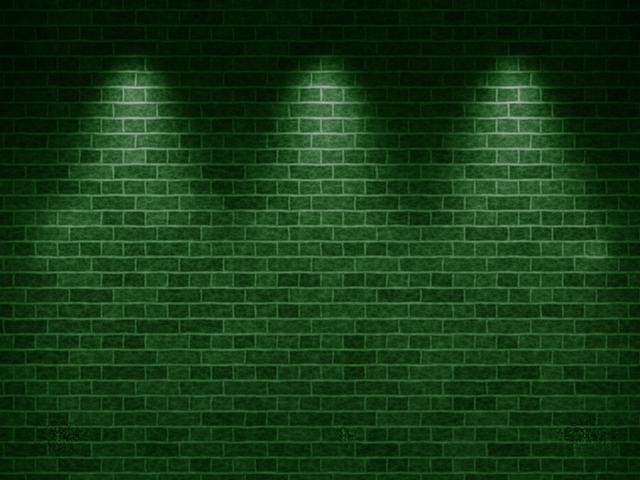
A WebGL 2 fragment shader for this texture:

```glsl
#version 300 es
precision highp float;
// A green brick wall washed by three downward spotlights.
// Alternating stretcher and header courses give bricks and mortar; soft cones,
// ambient falloff and cellular grain set one level that is tinted green.

uniform vec2 u_resolution;
out vec4 outColor;

const float COURSE = 0.03215;       // height of one course
const float STRETCHER = 0.0915;     // length of a long brick
const float FIRST_MORTAR = 0.3425;  // depth of the reference mortar line

float hash(vec2 p) {
  vec3 q = fract(vec3(p.xyx) * vec3(0.1031, 0.1030, 0.0973));
  q += dot(q, q.yzx + 33.33);
  return fract((q.x + q.y) * q.z);
}

// Distance to the nearest scattered cell point
float cellular(vec2 p) {
  vec2 cell = floor(p);
  float nearest = 2.0;
  for (int j = -1; j <= 1; j++)
    for (int i = -1; i <= 1; i++) {
      vec2 c = cell + vec2(i, j);
      vec2 point = c + vec2(hash(c), hash(c + 57.3));
      nearest = min(nearest, distance(p, point));
    }
  return nearest;
}

// Layered sines that bend the joints slightly
vec2 wobble(vec2 p) {
  return 0.0004 * vec2(sin(p.y * 97.0 + p.x * 31.0) + sin(p.y * 151.0),
                       sin(p.x * 43.0 + p.y * 23.0) + sin(p.x * 89.0 + p.y * 60.0));
}

float blob(vec2 p, vec2 center, vec2 size) {
  vec2 q = (p - center) / size;
  return exp(-dot(q, q));
}

// Returns distances to the side and bed joints, then a random tone per brick
vec3 bricks(vec2 p) {
  float v = (p.y - FIRST_MORTAR) / COURSE;
  float row = floor(v);
  bool headerRow = mod(row, 2.0) > 0.5;
  float shifted = mod(row, 4.0) < 0.5 ? 0.602 : 0.557;
  float start = headerRow ? 0.5775 : shifted;
  float u = (p.x - start) / STRETCHER;
  float pair = floor(u);
  float flip = hash(vec2(pair + 40.0, row + 80.0));
  bool halves = headerRow ? flip > 0.15 : flip > 0.94;
  float count = halves ? 2.0 : 1.0;
  float along = fract(u * count);
  float side = min(along, 1.0 - along) * STRETCHER / count;
  float bed = min(fract(v), 1.0 - fract(v)) * COURSE;
  float tone = hash(vec2(floor(u * count) + 130.0 * count, row + 60.0));
  return vec3(side, bed, tone);
}

// Spotlight cone spreading below its lamp
float cone(vec2 p, vec2 lamp) {
  float x = p.x - lamp.x;
  float drop = p.y - lamp.y - 4.0 * x * x;
  float spread = 0.046 + 0.32 * max(drop, 0.0);
  float across = exp(-pow(abs(x) / spread, 2.0));
  float fade = exp(-pow(max(drop, 0.0) / 0.31, 2.0));
  return across * fade * smoothstep(-0.015, 0.085, drop);
}

float lighting(vec2 p) {
  float level = mix(0.112, 0.295, smoothstep(0.1, 0.57, p.y));
  level -= 0.065 * smoothstep(0.64, 1.0, p.y);
  float edge = min(p.x, 1.3333 - p.x);
  level *= mix(0.68, 1.0, smoothstep(-0.02, 0.2, edge));
  for (int i = 0; i < 3; i++)
    level += 0.47 * cone(p, vec2(0.28 + 0.394 * float(i), 0.108));
  // Stray glows near the outer walls
  level += 0.10 * blob(p, vec2(0.125, 0.465), vec2(0.055, 0.03));
  level += 0.07 * blob(p, vec2(0.10, 0.53), vec2(0.05, 0.035));
  level += 0.09 * blob(p, vec2(1.225, 0.46), vec2(0.04, 0.035));
  level += 0.13 * blob(p, vec2(1.24, 0.525), vec2(0.035, 0.025));
  return level;
}

// Gritty patches low on the wall
float grit(vec2 p) {
  float area = blob(p, vec2(0.13, 0.91), vec2(0.05, 0.035))
             + blob(p, vec2(0.72, 0.905), vec2(0.022, 0.025))
             + blob(p, vec2(1.22, 0.905), vec2(0.07, 0.03));
  return area * (hash(floor(p * 290.0)) - 0.5);
}

void main() {
  // Depth below the top edge, widths measured in canvas heights
  vec2 p = vec2((gl_FragCoord.x - 0.5 * u_resolution.x) / u_resolution.y + 0.66667,
                1.0 - gl_FragCoord.y / u_resolution.y);
  float soft = 0.6 / u_resolution.y;
  vec3 wall = bricks(p + wobble(p));
  float sideJoint = 1.0 - smoothstep(0.0008 - soft, 0.0032 + soft, wall.x);
  float bedJoint = 1.0 - smoothstep(0.0010 - soft, 0.0038 + soft, wall.y);
  float mortar = max(0.8 * sideJoint, bedJoint);

  // Brick faces vary in tone and carry stains and fine pits
  float stain = cellular(p * vec2(38.0, 62.0) + 7.0) - 0.5;
  float grain = cellular(p * vec2(85.0, 130.0)) - 0.5;
  float pits = cellular(p * vec2(190.0, 240.0) + 19.0) - 0.5;
  float face = 0.80 + 0.24 * (wall.z - 0.4) + 0.24 * stain + 0.30 * grain + 0.22 * pits;
  // Faces darken just under their rims
  face -= 0.09 * (1.0 - smoothstep(0.003, 0.008, min(wall.x, wall.y)));
  float joint = 1.42 + 0.25 * grain + 0.2 * stain;
  float light = lighting(p);
  joint = mix(joint, 1.27, smoothstep(0.3, 0.6, light));
  face = mix(face, 0.95, 0.35 * smoothstep(0.3, 0.6, light));
  float level = light * mix(face, joint, mortar) + 0.16 * grit(p);

  // Red and blue rise with the square of green, so highlights pale
  level = clamp(level, 0.0, 0.85);
  outColor = vec4(1.34 * level * level, level, 1.36 * level * level, 1.0);
}
```
